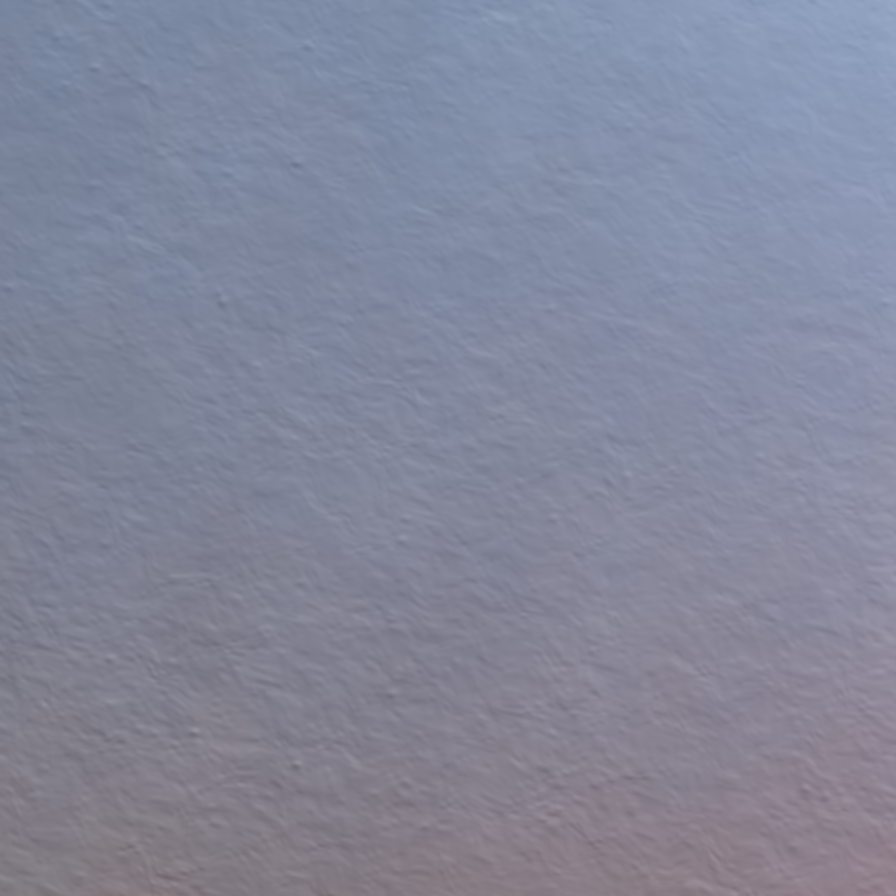
Write a Shadertoy shader that draws this texture.

```glsl
float hash(ivec2 cell) {
    uvec2 q = uvec2(cell + 4096) * uvec2(1597334673u, 3812015801u);
    uint n = (q.x ^ q.y) * 1597334673u;
    n = (n ^ (n >> 15u)) * 2246822519u;
    return float((n ^ (n >> 13u)) >> 8u) / 16777216.0;
}

float noise(vec2 p) {
    ivec2 cell = ivec2(floor(p));
    vec2 f = fract(p);
    f = f * f * f * (f * (f * 6.0 - 15.0) + 10.0);
    return mix(mix(hash(cell), hash(cell + ivec2(1, 0)), f.x),
               mix(hash(cell + ivec2(0, 1)), hash(cell + ivec2(1, 1)), f.x), f.y);
}

// Sparse raised specks, one candidate per cell
float specks(vec2 p) {
    p *= 24.0;
    ivec2 base = ivec2(floor(p));
    float height = 0.0;
    for (int y = -1; y <= 1; y++)
    for (int x = -1; x <= 1; x++) {
        ivec2 cell = base + ivec2(x, y);
        vec2 center = vec2(cell) + vec2(hash(cell + 311), hash(cell + 577));
        vec2 d = (p - center) * vec2(1.0, 1.4);
        float present = smoothstep(0.86, 1.0, hash(cell + 823));
        height += present * exp(-dot(d, d) * 50.0);
    }
    return height;
}

// Plaster relief: short flattened grains, barely sloping to the right
float plasterHeight(vec2 uv) {
    vec2 p = uv + 0.012 * (vec2(noise(uv * 27.0), noise(uv * 27.0 + 40.0)) - 0.5);
    p.y += 0.12 * p.x;
    float height = 0.0, weight = 0.55;
    vec2 frequency = vec2(38.0, 53.0);
    for (int i = 0; i < 3; i++) {
        height += weight * noise(p * frequency + float(i) * 17.3);
        p = mat2(0.99, 0.1, -0.1, 0.99) * p;
        frequency *= 1.8;
        weight *= 0.68;
    }
    return height + 0.7 * specks(uv);
}

void mainImage(out vec4 fragColor, in vec2 fragCoord) {
    vec2 uv = fragCoord / iResolution.xy;

    // Dusky light: rose below, blue above, brighter at the right
    float side = uv.x * (0.4 + 0.6 * uv.x);
    vec3 rose = mix(vec3(0.505, 0.475, 0.5), vec3(0.57, 0.505, 0.55), side);
    vec3 slate = mix(vec3(0.475, 0.51, 0.60), vec3(0.55, 0.572, 0.668), side);
    vec3 blue = mix(vec3(0.475, 0.525, 0.62), vec3(0.565, 0.635, 0.76), side);
    vec3 color = mix(mix(rose, slate, uv.y), mix(slate, blue, uv.y), uv.y);

    // Faint blotches of brightness and tint
    color += 0.016 * (noise(uv * vec2(9.0, 7.0)) - 0.5);
    color += 0.014 * (noise(uv * vec2(30.0, 38.0) + 9.0) - 0.5);
    color += vec3(0.009, -0.001, -0.01) * (noise(uv * 16.0 + 70.0) - 0.5);

    // Raking light from above, strongest toward the bottom
    vec2 lightStep = vec2(0.0008, 0.0017);
    float slope = plasterHeight(uv - lightStep) - plasterHeight(uv + lightStep);
    float patchiness = 0.7 + 0.6 * noise(uv * 11.0 + 23.0);
    float relief = mix(0.145, 0.09, smoothstep(0.1, 0.95, uv.y)) * patchiness;
    color += relief * slope;

    fragColor = vec4(color, 1.0);
}
```
